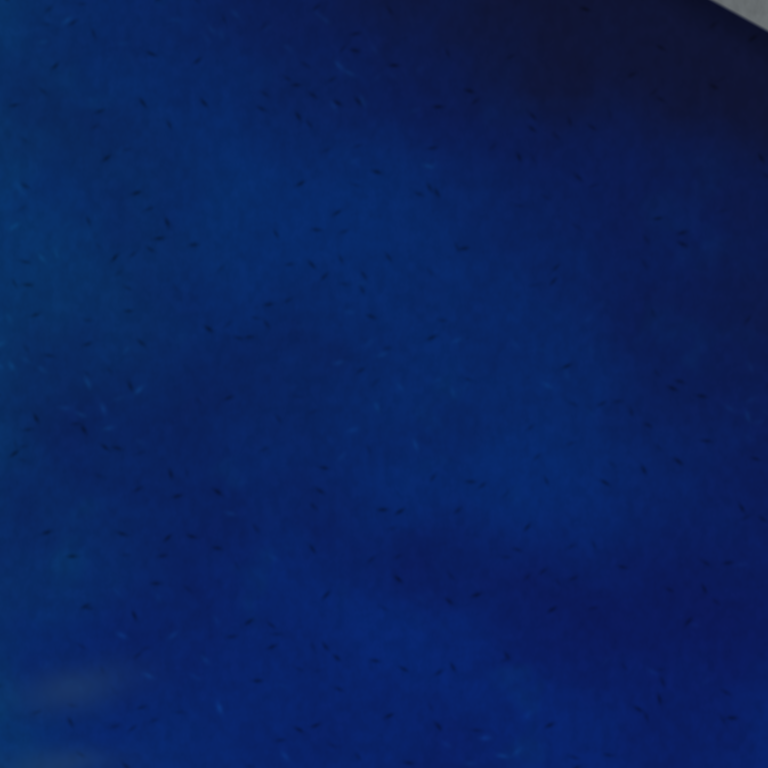
This texture is drawn by a WebGL 2 fragment shader. Its source:

```glsl
#version 300 es
precision highp float;

uniform vec2 u_resolution;
out vec4 fragColor;

float hash(vec2 p) {
    vec3 q = fract(p.xyx * 0.1031);
    q += dot(q, q.yzx + 33.33);
    return fract((q.x + q.y) * q.z);
}

float valueNoise(vec2 p) {
    vec2 cell = floor(p);
    vec2 f = fract(p);
    f = f * f * f * (f * (f * 6.0 - 15.0) + 10.0);
    float low = mix(hash(cell), hash(cell + vec2(1, 0)), f.x);
    float high = mix(hash(cell + vec2(0, 1)), hash(cell + vec2(1, 1)), f.x);
    return mix(low, high, f.y);
}

// Layered noise, roughly centred on zero.
float cloud(vec2 p, int octaves) {
    float sum = 0.0;
    float weight = 0.5;
    for (int i = 0; i < octaves; i++) {
        sum += weight * (valueNoise(p) - 0.5);
        p = mat2(0.8, 0.6, -0.6, 0.8) * p * 2.03 + 17.3;
        weight *= 0.52;
    }
    return sum;
}

float softBlob(vec2 p, vec2 centre, vec2 radius) {
    vec2 d = (p - centre) / radius;
    return exp(-dot(d, d));
}

// Sparse short strokes, one candidate per grid cell.
float flecks(vec2 p, float scale, float density, float seed) {
    vec2 grid = p * scale;
    vec2 home = floor(grid);
    float cover = 0.0;
    for (int y = -1; y <= 1; y++) {
        for (int x = -1; x <= 1; x++) {
            vec2 cell = home + vec2(x, y);
            vec2 key = cell + seed;
            vec2 d = grid - cell - vec2(hash(key + 3.7), hash(key + 9.1));
            float angle = mix(-1.3, 0.9, hash(key + 21.5));
            vec2 along = vec2(cos(angle), sin(angle));
            d = vec2(dot(d, along), dot(d, vec2(-along.y, along.x)));
            float present = step(hash(key + 41.3), density);
            float strength = mix(0.3, 1.0, hash(key + 57.9));
            cover += present * strength * softBlob(d, vec2(0), vec2(0.32, 0.15));
        }
    }
    return min(cover, 1.0);
}

// Broad light and dark areas: 0 is night, 1 is full blue.
float washTone(vec2 p) {
    float tone = 0.80 - 0.60 * smoothstep(0.95, 1.85, p.x * 0.9 + p.y);
    tone -= 0.22 * smoothstep(0.72, 1.0, p.y) * smoothstep(0.1, 0.6, p.x);
    tone -= 0.22 * softBlob(p, vec2(0.22, 0.38), vec2(0.18, 0.14));
    tone -= 0.20 * softBlob(p, vec2(0.58, 0.27), vec2(0.20, 0.07));
    tone -= 0.20 * softBlob(p, vec2(0.05, 0.82), vec2(0.10, 0.06));
    tone -= 0.18 * softBlob(p, vec2(0.90, 0.22), vec2(0.16, 0.12));
    tone += 0.17 * softBlob(p, vec2(0.40, 0.70), vec2(0.13, 0.12));
    tone += 0.16 * softBlob(p, vec2(0.62, 0.36), vec2(0.14, 0.08));
    return tone;
}

vec3 washColor(float tone, float teal, float violet) {
    vec3 night = vec3(0.060, 0.080, 0.200);
    vec3 indigo = vec3(0.045, 0.106, 0.315);
    vec3 blue = vec3(0.032, 0.158, 0.405);
    vec3 color = mix(night, indigo, smoothstep(0.0, 0.5, tone));
    color = mix(color, blue, smoothstep(0.4, 1.0, tone));
    color += violet * vec3(0.0, -0.014, 0.025);
    return mix(color, vec3(0.035, 0.220, 0.410), teal);
}

void main() {
    vec2 p = gl_FragCoord.xy / u_resolution;
    vec2 warped = p + 0.07 * vec2(cloud(p * 5.0, 3), cloud(p * 5.0 + 40.0, 3));

    // Pigment wash
    float tone = washTone(warped) + 0.50 * cloud(warped * 5.5 + 8.0, 5);
    float teal = 0.65 * exp(-warped.x * 6.5) + 0.25 * softBlob(warped, vec2(0.1, 0.7), vec2(0.2, 0.12));
    teal *= 0.8 + 1.6 * cloud(warped * 7.0 + 60.0, 4);
    float patches = smoothstep(0.14, 0.34, cloud(warped * 9.0 + 90.0, 4));
    teal += 0.25 * patches * smoothstep(0.1, 0.7, tone);
    float violet = 1.0 - smoothstep(0.1, 0.55, warped.y);
    vec3 color = washColor(tone, clamp(teal, 0.0, 0.9), violet);

    // Fine mottling and strokes
    float grain = cloud(p * vec2(95.0, 75.0), 3);
    color *= 1.0 + 0.16 * grain;
    color *= 1.0 - 0.28 * flecks(p, 48.0, 0.13, 5.0);
    float brushed = smoothstep(-0.02, 0.2, cloud(p * 6.0 + 130.0, 3));
    float light = flecks(p, 42.0, 0.18, 70.0) * brushed * smoothstep(0.1, 0.7, tone);
    color += light * vec3(0.010, 0.055, 0.065);

    // Pale haze at the lower left
    float haze = softBlob(warped, vec2(0.10, 0.11), vec2(0.07, 0.025));
    haze += softBlob(warped, vec2(0.07, 0.02), vec2(0.09, 0.02));
    color = mix(color, vec3(0.14, 0.25, 0.40), 0.55 * min(haze, 1.0));

    // Grey surface beyond the slanted edge
    float beyond = dot(p - vec2(0.925, 1.0), normalize(vec2(0.55, 1.0)));
    color *= 1.0 - 0.25 * smoothstep(-0.05, 0.0, beyond);
    vec3 grey = vec3(0.40, 0.42, 0.43) * (1.0 + 0.15 * grain);
    color = mix(color, grey, smoothstep(-0.003, 0.004, beyond));

    fragColor = vec4(color, 1.0);
}
```
